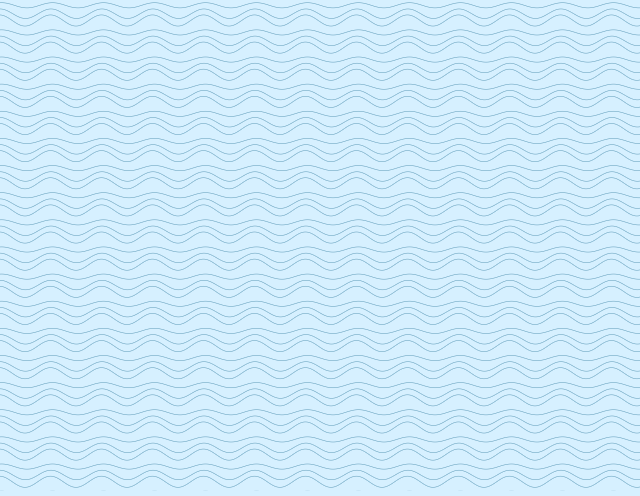
Give the GLSL for this pattern, as a Shadertoy shader.

```glsl
#define WAVES_ACROSS 12.55
#define BANDS_DOWN 18.28
#define BAND_SHIFT 0.10
#define LINE_WIDTH 0.00112
#define BOTTOM_MARGIN 0.0105
#define PAPER vec3(0.84, 0.94, 1.00)
#define INK vec3(0.40, 0.63, 0.74)

const float TAU = 6.283185;

// Share of a pixel-wide window covered by a line at distance dist
float lineCoverage(float dist, float pixel) {
    float halfLine = 0.5 * LINE_WIDTH;
    float halfPixel = 0.5 * pixel;
    float overlap = min(dist + halfLine, halfPixel) - max(dist - halfLine, -halfPixel);
    return clamp(overlap / pixel, 0.0, 1.0);
}

// Distance to one wave, repeated down the canvas; cell is in tile units
float waveDistance(vec2 cell, vec2 tile, float crest, float swing, float phase) {
    float angle = TAU * (cell.x - phase);
    float height = crest + 0.5 * swing * (1.0 - cos(angle));
    float slope = 0.5 * swing * sin(angle) * TAU * tile.y / tile.x;
    float offset = fract(cell.y - height + 0.5) - 0.5;
    return abs(offset) * tile.y / sqrt(1.0 + slope * slope);
}

void mainImage(out vec4 fragColor, in vec2 fragCoord) {
    float pixel = 1.0 / iResolution.y;
    vec2 canvas = vec2(iResolution.x * pixel, 1.0);
    vec2 pos = fragCoord * pixel;
    vec2 tile = canvas / vec2(WAVES_ACROSS, BANDS_DOWN);
    vec2 cell = vec2(pos.x, 1.0 - pos.y) / tile - vec2(0.0, BAND_SHIFT);

    // Each band holds one shallow wave and two deeper ones
    vec3 crests = vec3(0.00, 0.23, 0.45);
    vec3 swings = vec3(0.19, 0.35, 0.41);
    vec3 phases = vec3(0.03, 0.00, -0.01);
    float ink = 0.0;
    for (int i = 0; i < 3; i++) {
        float dist = waveDistance(cell, tile, crests[i], swings[i], phases[i]);
        ink += lineCoverage(dist, pixel);
    }

    // Bare strip along the bottom edge
    ink *= clamp((pos.y - BOTTOM_MARGIN) / pixel + 0.5, 0.0, 1.0);

    fragColor = vec4(mix(PAPER, INK, min(ink, 1.0)), 1.0);
}
```
